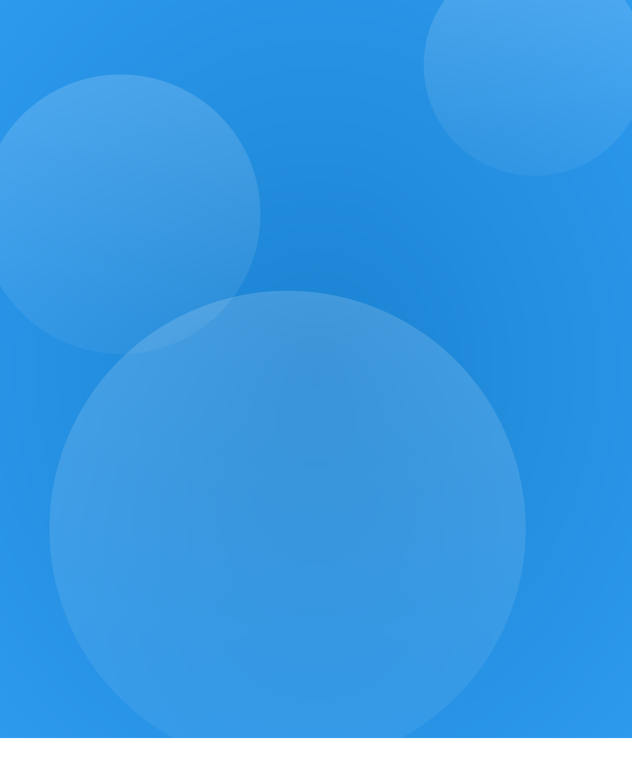
This background is drawn by a WebGL 2 fragment shader. Its source:

```glsl
#version 300 es
precision highp float;

uniform vec2 u_resolution;
out vec4 fragColor;

// Lays a translucent white disc, fading from its top to its bottom, over a colour.
vec3 addBubble(vec3 base, vec2 p, vec2 center, float radius, float pixel) {
    vec2 offset = p - center;
    float coverage = smoothstep(pixel, -pixel, length(offset) - radius);
    float height = clamp(0.5 + 0.5 * offset.y / radius, 0.0, 1.0);
    return mix(base, vec3(1.0), coverage * mix(0.05, 0.165, height));
}

void main() {
    // Canvas units: height is 1
    vec2 p = gl_FragCoord.xy / u_resolution.y;
    float width = u_resolution.x / u_resolution.y;
    float pixel = 0.7 / u_resolution.y;
    float floorY = 0.039;

    // Blue panel, darkest in its middle and brightest at the corners
    vec2 panelCenter = vec2(0.5 * width, 0.5 * (1.0 + floorY));
    vec2 panelHalf = vec2(0.5 * width, 0.5 * (1.0 - floorY));
    float spread = length((p - panelCenter) / panelHalf) / sqrt(2.0);
    vec3 deepBlue = vec3(0.102, 0.510, 0.820);
    vec3 brightBlue = vec3(0.180, 0.604, 0.933);
    vec3 color = mix(deepBlue, brightBlue, clamp(spread, 0.0, 1.0));

    // Overlapping bubbles
    color = addBubble(color, p, vec2(0.191 * width, 0.721), 0.182, pixel);
    color = addBubble(color, p, vec2(0.846 * width, 0.9155), 0.1445, pixel);
    color = addBubble(color, p, vec2(0.455 * width, 0.3114), 0.310, pixel);

    // White strip along the bottom
    color = mix(vec3(1.0), color, smoothstep(-pixel, pixel, p.y - floorY));
    fragColor = vec4(color, 1.0);
}
```
